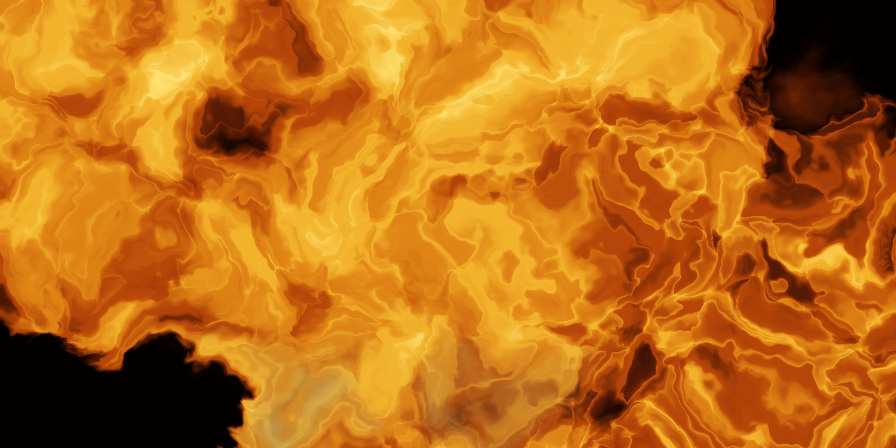
This texture is drawn by a Shadertoy shader. Its source:

```glsl
// A rolling fireball against black: a heat field of warped gradient noise
// is overlaid with thin glowing flame sheets, cut by a ragged outline,
// and coloured through a fire ramp, with pale smoke near the bottom.

const vec3 BLACK  = vec3(0.015, 0.0, 0.0);
const vec3 BROWN  = vec3(0.33, 0.10, 0.015);
const vec3 EMBER  = vec3(0.71, 0.27, 0.03);
const vec3 ORANGE = vec3(0.87, 0.51, 0.08);
const vec3 YELLOW = vec3(0.95, 0.70, 0.17);
const vec3 PALE   = vec3(1.0, 0.90, 0.47);
const vec3 SMOKE  = vec3(0.73, 0.58, 0.28);

const float BASE_HEAT    = 0.50;
const float TURBULENCE   = 1.20;  // contrast of the cloudy heat
const float CLOUD_SCALE  = 4.2;   // cloud cells per canvas height
const float SHEET_SCALE  = 3.4;   // cells of the largest flame sheets
const float SHEET_SOFT   = 0.12;  // sheet brightness in the turbulent body
const float SHEET_CRISP  = 0.25;  // sheet brightness among the curls
const float EDGE_SOFT    = 0.03;

vec2 hashGradient(vec2 cell) {
    vec3 h = fract(cell.xyx * vec3(0.1031, 0.1030, 0.0973));
    h += dot(h, h.yzx + 33.33);
    return fract((h.xx + h.yz) * h.zy) * 2.0 - 1.0;
}

float noise(vec2 p) {
    vec2 i = floor(p), f = p - i;
    vec2 u = f * f * f * (f * (f * 6.0 - 15.0) + 10.0);
    vec2 e = vec2(0.0, 1.0);
    float a = dot(hashGradient(i), f);
    float b = dot(hashGradient(i + e.yx), f - e.yx);
    float c = dot(hashGradient(i + e.xy), f - e.xy);
    float d = dot(hashGradient(i + e.yy), f - e.yy);
    return mix(mix(a, b, u.x), mix(c, d, u.x), u.y);
}

float fbm(vec2 p) {
    float sum = 0.0, amplitude = 0.5;
    for (int i = 0; i < 5; i++) {
        sum += amplitude * noise(p);
        p = mat2(1.6, 1.2, -1.2, 1.6) * p + 7.3;
        amplitude *= 0.5;
    }
    return sum;
}

vec2 swirl(vec2 p, float scale, float strength) {
    vec2 s = p * scale;
    return p + strength * vec2(fbm(s + 3.1), fbm(s + 41.7));
}

float blob(vec2 p, vec2 center, vec2 size) {
    vec2 d = (p - center) / size;
    return exp(-dot(d, d));
}

// Bright on one contour, sharp outside it and fading slowly inside.
float flameSheet(float n) {
    return exp(n > 0.0 ? -7.0 * n : 32.0 * n);
}

vec3 fireRamp(float heat) {
    vec3 c = mix(BLACK, BROWN, smoothstep(0.02, 0.22, heat));
    c = mix(c, EMBER, smoothstep(0.20, 0.42, heat));
    c = mix(c, ORANGE, smoothstep(0.42, 0.63, heat));
    c = mix(c, YELLOW, smoothstep(0.62, 0.82, heat));
    return mix(c, PALE, smoothstep(0.84, 1.15, heat));
}

void mainImage(out vec4 fragColor, in vec2 fragCoord) {
    // Canvas is two units wide and one unit high.
    vec2 p = fragCoord / iResolution.xy * vec2(2.0, 1.0);
    vec2 q = swirl(swirl(p, 2.6, 0.42), 7.0, 0.13);
    float cloud = fbm(q * CLOUD_SCALE + 11.0);

    // Broad hot and cool regions; crisp curls fill the lower right.
    float curls = smoothstep(1.05, 1.45, q.x) * smoothstep(0.82, 0.62, q.y);
    float heat = BASE_HEAT + TURBULENCE * mix(1.0, 0.75, curls) * cloud;
    heat += 0.15 * blob(p, vec2(1.02, 0.85), vec2(0.36, 0.28));
    heat += 0.12 * blob(p, vec2(0.88, 0.38), vec2(0.40, 0.28));
    heat += 0.08 * blob(p, vec2(0.15, 0.88), vec2(0.35, 0.15));
    heat -= 0.28 * blob(q, vec2(0.65, 0.71), vec2(0.17, 0.08));
    heat -= 0.12 * blob(q, vec2(0.32, 0.56), vec2(0.20, 0.08));
    heat -= 0.22 * curls;

    // Folded flame sheets at three sizes.
    float glow = mix(SHEET_SOFT, SHEET_CRISP, curls);
    float scale = SHEET_SCALE;
    for (int i = 0; i < 3; i++) {
        float n = noise(q * scale + 19.0 * float(i));
        heat += glow * flameSheet(n);
        scale *= 1.75;
    }

    // Ragged outline around the two dark corners.
    float lowerLeft = length(q / vec2(0.50, 0.31)) - 1.0;
    float upperRight = length((q - vec2(2.0, 1.0)) / vec2(0.34, 0.42)) - 1.0;
    float outline = 0.38 * min(lowerLeft, upperRight) + 0.30 * fbm(q * 5.0 + 5.0);
    float body = smoothstep(-EDGE_SOFT, EDGE_SOFT, outline);
    heat -= 0.14 * exp(-max(outline, 0.0) / 0.06);

    // Dim smoke drifting off the upper right edge.
    float drift = blob(q, vec2(1.84, 0.80), vec2(0.10, 0.13));
    drift *= 0.20 + 0.5 * cloud;
    vec3 color = fireRamp(max(heat * body, drift));

    // Pale, greyish smoke in front of the lower flames.
    float haze = blob(q, vec2(0.60, 0.10), vec2(0.13, 0.11));
    haze += 0.8 * blob(q, vec2(1.06, 0.14), vec2(0.15, 0.11));
    haze *= clamp(0.65 + 2.0 * fbm(q * 7.0 + 27.0), 0.0, 1.0) * body;
    color = mix(color, SMOKE * (0.65 + 0.55 * heat), min(haze, 0.85));

    fragColor = vec4(color, 1.0);
}
```
